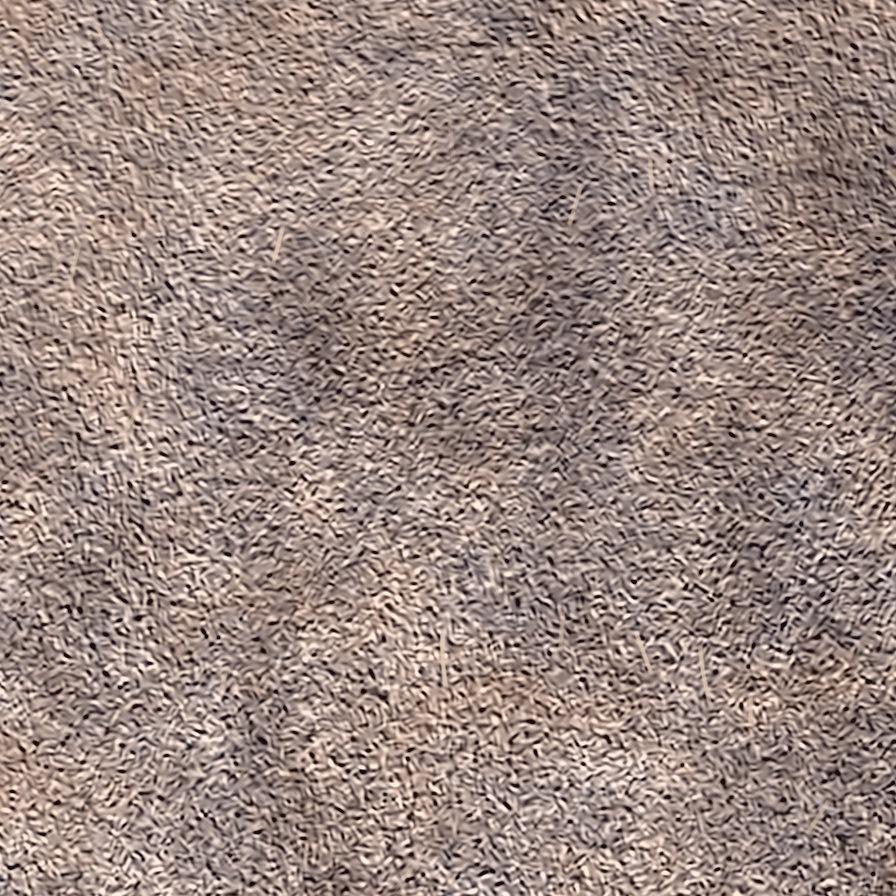
Reproduce this texture procedurally as a three.js fragment shader.

```glsl
// Short, worn pile of a mauve-beige carpet with a few pale stray hairs.
// Grain: scattered oriented wave kernels (sparse Gabor noise), toned by slow
// mottling and mapped to a dark-to-peach ramp; hairs are soft line segments.
varying vec2 vUv;

vec2 hash2(vec2 p) {
  return fract(sin(vec2(dot(p, vec2(127.1, 311.7)), dot(p, vec2(269.5, 183.3)))) * 43758.5);
}

float valueNoise(vec2 p) {
  vec2 i = floor(p), f = fract(p);
  f = f * f * (3.0 - 2.0 * f);
  float low = mix(hash2(i).x, hash2(i + vec2(1.0, 0.0)).x, f.x);
  float high = mix(hash2(i + vec2(0.0, 1.0)).x, hash2(i + vec2(1.0, 1.0)).x, f.x);
  return mix(low, high, f.y);
}

float fbm(vec2 p) {
  float sum = 0.0, amp = 0.53;
  for (int i = 0; i < 4; i++) {
    sum += amp * valueNoise(p);
    p = mat2(1.6, 1.2, -1.2, 1.6) * p + 7.3;
    amp *= 0.5;
  }
  return sum;
}

// Tufts: each cell throws five short wave packets lying near the pile angle
float pileGrain(vec2 uv, float lay, float spread) {
  vec2 p = uv * 66.0;
  vec2 cell = floor(p);
  float sum = 0.0;
  for (int y = -1; y <= 1; y++) {
    for (int x = -1; x <= 1; x++) {
      vec2 c = cell + vec2(float(x), float(y));
      for (int k = 0; k < 5; k++) {
        vec2 seed = c + float(k) * 17.37;
        vec2 d = p - c - hash2(seed);
        vec2 rnd = hash2(seed + 51.73);
        float angle = lay + spread * (rnd.x - 0.5);
        vec2 along = vec2(cos(angle), sin(angle));
        float u = dot(d, along);
        float v = dot(d, vec2(-along.y, along.x));
        float wave = cos(v * (5.5 + 7.0 * fract(rnd.x * 37.0)) + 6.2832 * rnd.y);
        sum += exp(-7.5 * u * u - 10.0 * v * v) * wave;
      }
    }
  }
  return sum;
}

// Stray hairs: mostly upright, slightly bent, of varied strength
float strayHairs(vec2 uv) {
  float cover = 0.0;
  for (int i = 0; i < 22; i++) {
    vec2 seed = vec2(float(i) * 3.71, 8.3);
    vec2 rnd = hash2(seed + 29.1);
    float angle = 1.57 + 1.4 * (rnd.x - 0.5);
    vec2 along = vec2(cos(angle), sin(angle));
    vec2 d = uv - hash2(seed);
    float u = dot(d, along);
    float v = dot(d, vec2(-along.y, along.x)) + 4.0 * (rnd.y - 0.5) * u * u;
    float halfLength = 0.018 + 0.022 * rnd.y;
    float body = 1.0 - smoothstep(0.001, 0.0037, abs(v));
    float ends = 1.0 - smoothstep(0.6 * halfLength, halfLength, abs(u));
    float strength = 0.3 + 0.6 * pow(fract(rnd.x * 53.0), 2.0);
    cover = max(cover, body * ends * strength);
  }
  return cover;
}

void main() {
  vec2 uv = vUv;

  // Pile direction wanders slowly and loosens towards the bottom
  float lay = -0.2 + 1.1 * (valueNoise(uv * 6.0 + 3.1) - 0.5);
  float spread = mix(2.5, 1.5, uv.y);
  float grain = pileGrain(uv, lay, spread);
  float speckle = valueNoise(uv * vec2(150.0, 190.0)) - 0.5;
  float clumps = valueNoise(uv * vec2(38.0, 52.0) + 19.0) - 0.5;

  // Wear: slow mottling, darker to the upper right, crisper below
  float mottle = fbm(uv * 4.0 + 11.7) - 0.5;
  float blotch = fbm(uv * 14.0 + 41.0) - 0.5;
  float crispness = mix(0.43, 0.34, uv.y) * (1.0 + 0.6 * blotch);
  float tone = 0.69 + crispness * grain - 0.05 * grain * grain;
  tone += 0.22 * speckle + 0.12 * clumps;
  tone += 0.42 * mottle + 0.36 * blotch + 0.14 * (0.5 - uv.x);
  tone -= 0.1 * smoothstep(0.8, 1.7, uv.x + uv.y);
  tone = clamp(tone, -0.12, 1.25);

  // Dark umber to pale peach, drifting between warm and mauve
  vec3 color = mix(vec3(0.18, 0.12, 0.12), vec3(0.86, 0.775, 0.735), tone);
  float warmth = fbm(uv * 9.0 + 73.0) - 0.5 + 0.15 * (0.5 - uv.x);
  color += warmth * vec3(0.06, 0.0, -0.06) + clumps * vec3(0.02, 0.0, -0.02);

  color = mix(color, vec3(0.9, 0.8, 0.72), strayHairs(uv));
  gl_FragColor = vec4(clamp(color, 0.0, 1.0), 1.0);
}
```
